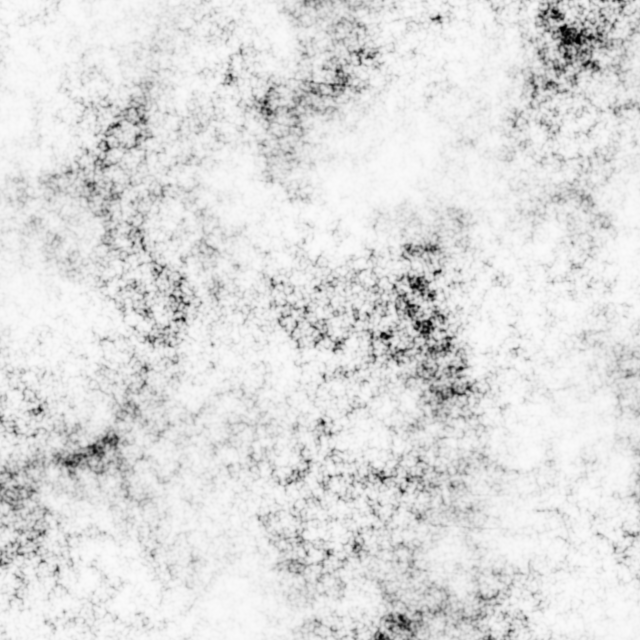
Write a Shadertoy shader that draws this texture.

```glsl
#define PAPER 0.99          // brightness of the clean surface
#define INK_LEVEL -2.46     // mean log density of the dirt
#define CONTRAST 0.96       // spread of the log density
#define CLOUD_SCALE 2.9     // large stains per canvas
#define CLOUD_WEIGHT 0.80
#define GRAIN_SCALE 36.0    // coarsest specks per canvas
#define GRAIN_WEIGHT 0.52
#define SCRATCH_WEIGHT 0.8
#define PIT_BOOST 0.07      // extra depth of the darkest specks
#define NOISE_DEVIATION 0.21

float hash(vec2 cell) {
    vec3 h = fract(cell.xyx * vec3(0.1031, 0.1030, 0.0973));
    h += dot(h, h.yzx + 33.33);
    return fract((h.x + h.y) * h.z);
}

float cornerSlope(vec2 cell, vec2 offset) {
    float angle = 6.2832 * hash(cell);
    return dot(vec2(cos(angle), sin(angle)), offset);
}

float gradientNoise(vec2 p) {
    vec2 cell = floor(p), f = p - cell;
    vec2 w = f * f * f * (f * (f * 6.0 - 15.0) + 10.0);
    vec2 e = vec2(1.0, 0.0);
    float low = mix(cornerSlope(cell, f), cornerSlope(cell + e.xy, f - e.xy), w.x);
    float high = mix(cornerSlope(cell + e.yx, f - e.yx), cornerSlope(cell + e.xx, f - e.xx), w.x);
    return mix(low, high, w.y);
}

// Rotated octaves, scaled to unit deviation
float fractalNoise(vec2 p, int octaves, float gain) {
    const mat2 turn = mat2(1.64, 1.26, -1.26, 1.64);
    float sum = 0.0, power = 0.0, amplitude = 1.0;
    for (int i = 0; i < octaves; i++) {
        sum += amplitude * gradientNoise(p);
        power += amplitude * amplitude;
        amplitude *= gain;
        p = turn * p + vec2(17.3, 9.1);
    }
    return sum / (NOISE_DEVIATION * sqrt(power));
}

// Thin broken slivers running along the x axis of p
float scratches(vec2 p) {
    float sliver = smoothstep(0.1, 0.6, gradientNoise(p * vec2(13.0, 95.0)));
    float patches = smoothstep(0.0, 0.4, gradientNoise(p * vec2(2.3, 4.0) + 31.7));
    return sliver * patches;
}

void mainImage(out vec4 fragColor, in vec2 fragCoord) {
    vec2 uv = fragCoord / iResolution.y;

    // Smoky stains
    vec2 warp = vec2(gradientNoise(uv * 6.0 + 3.1), gradientNoise(uv * 6.0 + 47.9));
    float cloud = fractalNoise(uv * CLOUD_SCALE + 0.2 * warp + 5.7, 4, 0.62);

    // Specks, crisp in some regions and hazy in others
    float grain = fractalNoise(uv * GRAIN_SCALE + 23.5, 3, 0.95);
    float crispness = mix(0.75, 1.25, smoothstep(-0.3, 0.3, gradientNoise(uv * 4.5 + 61.2)));

    // Bent, nearly level scratches with a few faint upright ones
    vec2 bent = vec2(uv.x, uv.y + uv.x * (0.25 - 0.13 * uv.x));
    float scratch = scratches(bent) + 0.35 * scratches(uv.yx + 8.3);

    // Log density to brightness
    float dirt = CLOUD_WEIGHT * cloud + GRAIN_WEIGHT * crispness * grain + SCRATCH_WEIGHT * scratch;
    dirt += PIT_BOOST * dirt * dirt;
    float density = exp(INK_LEVEL + CONTRAST * dirt);
    fragColor = vec4(vec3(PAPER * exp(-density)), 1.0);
}
```
